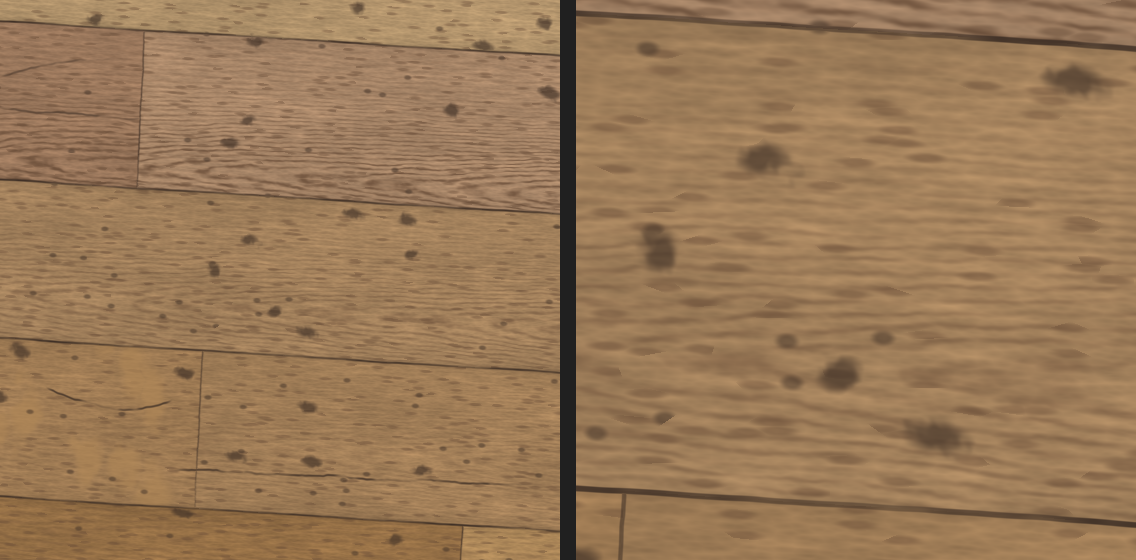
Left, the full canvas; right, a detail of the centre.
Give the GLSL for this texture, as a Shadertoy shader.

```glsl
// Worn oak floorboards: slightly tilted rows, butt joints, arched grain, knots and cracks.

const float ROW_HEIGHT = 0.283;
const vec3 SEAM_COLOR = vec3(0.25, 0.19, 0.15);
const vec3 GRAIN_COLOR = vec3(0.40, 0.29, 0.21);
const vec3 FILLER_COLOR = vec3(0.69, 0.53, 0.34);

// Per row, from the top: board tones either side of the joint.
const vec3 LEFT_TONE[5] = vec3[5](vec3(0.71, 0.59, 0.43), vec3(0.62, 0.48, 0.37),
    vec3(0.655, 0.52, 0.37), vec3(0.645, 0.50, 0.34), vec3(0.60, 0.45, 0.28));
const vec3 RIGHT_TONE[5] = vec3[5](vec3(0.71, 0.59, 0.43), vec3(0.675, 0.54, 0.42),
    vec3(0.655, 0.52, 0.37), vec3(0.645, 0.505, 0.35), vec3(0.70, 0.55, 0.36));
// Joint position, arch axis inside the row, and arch strength.
const float JOINT[5] = float[5](-1.0, 0.261, -1.0, 0.393, 0.873);
const float AXIS[5] = float[5](0.3, 0.88, 0.72, 0.6, 0.2);
const float ARCH[5] = float[5](0.15, 0.75, 0.42, 0.22, 0.25);

vec2 hash2(vec2 p) {
    return fract(sin(vec2(dot(p, vec2(127.1, 311.7)), dot(p, vec2(269.5, 183.3)))) * 43758.5);
}

// Cellular noise: x = distance to the nearest point, y = random value of that point.
vec2 cells(vec2 p) {
    vec2 base = floor(p), best = vec2(9.0, 0.0);
    for (int j = -1; j <= 1; j++)
    for (int i = -1; i <= 1; i++) {
        vec2 id = base + vec2(i, j);
        float d = length(id + hash2(id) - p);
        if (d < best.x) best = vec2(d, hash2(id + 41.3).x);
    }
    return best;
}

// Layered, rotated sines, about -1 to 1.
float waves(vec2 p) {
    float sum = 0.0, amp = 0.5;
    for (int i = 0; i < 5; i++) {
        sum += amp * sin(p.x + 1.4 * sin(p.y + float(i)));
        p = mat2(0.8, 0.6, -0.6, 0.8) * p * 1.75 + 2.3;
        amp *= 0.65;
    }
    return sum;
}

// Scattered soft spots; only the given share of cells carries one.
float spots(vec2 p, float share, float radius) {
    vec2 c = cells(p);
    return (1.0 - smoothstep(radius * 0.35, radius, c.x)) * step(c.y, share);
}

float stroke(float d, float width, float px) {
    return 1.0 - smoothstep(width - px, width + px, abs(d));
}

// A sagging, broken crack from a to b, tapered at its ends.
float crack(vec2 p, vec2 a, vec2 b, float sag, float px) {
    float t = (p.x - a.x) / (b.x - a.x);
    float s = clamp(t, 0.0, 1.0), taper = 4.0 * s * (1.0 - s);
    float y = mix(a.y, b.y, s) + sag * taper + 0.003 * waves(vec2(p.x * 32.0, a.y * 50.0));
    float broken = smoothstep(-0.5, 0.4, waves(vec2(p.x * 26.0, a.x * 40.0)));
    return stroke(p.y - y, 0.0018, px) * smoothstep(0.0, 0.25, taper) * (0.25 + 0.75 * broken);
}

// Nested arches opening along the board, flattening away from the axis.
float arches(vec2 q, float dy, vec2 seed) {
    float bend = 0.1 * (q.x + seed.x) * exp(-60.0 * dy * dy);
    float warp = 0.007 * waves(q * vec2(9.0, 28.0) + seed * 9.0)
               + 0.0025 * waves(q * vec2(45.0, 80.0) + seed * 5.0);
    float ring = 0.5 + 0.5 * sin(6.2832 * (sqrt(dy * dy + 0.0002) - bend + warp) / 0.0135);
    return ring * ring;
}

void mainImage(out vec4 fragColor, in vec2 fragCoord) {
    vec2 p = fragCoord / iResolution.xy;
    p.y = 1.0 - p.y;
    float px = 1.0 / min(iResolution.x, iResolution.y);

    // Board layout in tilted coordinates.
    vec2 q = vec2(p.x + 0.05 * p.y, p.y - 0.0615 * p.x);
    float v = (q.y - 0.038 + 0.0012 * waves(vec2(q.x * 14.0, 1.0))) / ROW_HEIGHT;
    float rowV = fract(v);
    int row = clamp(int(floor(v)) + 1, 0, 4);
    float joint = q.x - JOINT[row] + 0.001 * waves(vec2(q.y * 40.0, 3.0));
    float side = step(0.0, joint);
    vec2 seed = hash2(vec2(float(row) + 3.0, side));
    vec2 g = q + seed * 7.0;
    vec3 color = side > 0.5 ? RIGHT_TONE[row] : LEFT_TONE[row];

    // Broad mottling, fibres and short pores.
    color *= 1.0 + 0.05 * waves(g * vec2(7.0, 32.0)) + 0.03 * waves(g * vec2(45.0, 260.0));
    color *= 1.0 + 0.12 * (cells(g * vec2(24.0, 170.0)).x - 0.5);
    color *= 1.0 + 0.08 * (cells(g * vec2(90.0, 280.0)).x - 0.5);
    color = mix(color, GRAIN_COLOR, 0.4 * spots(g * vec2(32.0, 130.0), 0.22, 0.5));

    // Arched growth rings, broken up by the pores.
    float dy = (rowV - AXIS[row]) * ROW_HEIGHT;
    float ragged = 0.35 + 0.65 * smoothstep(0.75, 0.2, cells(g * vec2(30.0, 90.0)).x);
    float strength = ARCH[row] * (0.25 + 0.75 * exp(-90.0 * dy * dy));
    color = mix(color, GRAIN_COLOR, strength * ragged * arches(q, dy, seed));

    // Smooth filler patches on one board.
    float patched = row == 3 ? 1.0 - side : 0.0;
    vec2 patchPos = q * vec2(13.0, 8.0) + 0.25 * waves(q * 24.0);
    color = mix(color, FILLER_COLOR, 0.65 * patched * spots(patchPos, 0.45, 0.5));

    // Knots, dents and cracks.
    vec2 knotPos = q * vec2(7.0, 10.0) + 0.05 * waves(q * 60.0);
    float marks = 0.65 * spots(knotPos, 0.28, 0.14);
    marks = max(marks, 0.5 * spots(q * vec2(22.0, 34.0) + 5.0, 0.1, 0.2));
    marks = max(marks, 0.8 * crack(p, vec2(0.30, 0.838), vec2(0.97, 0.868), 0.0, px));
    marks = max(marks, 0.8 * crack(p, vec2(0.08, 0.69), vec2(0.31, 0.715), 0.025, px));
    marks = max(marks, 0.6 * crack(p, vec2(-0.05, 0.185), vec2(0.26, 0.21), 0.005, px));
    marks = max(marks, 0.5 * crack(p, vec2(0.0, 0.135), vec2(0.21, 0.105), -0.006, px));

    // Row seams and butt joints with uneven dirt.
    float seam = (rowV - step(0.5, rowV)) * ROW_HEIGHT;
    float dirt = 0.7 + 0.3 * waves(vec2(q.x * 22.0, q.y * 9.0));
    marks = max(marks, dirt * stroke(seam, 0.0017, px));
    marks = max(marks, 0.7 * dirt * stroke(joint, 0.0013, px));
    color *= 1.0 - 0.09 * exp(-abs(seam) * 130.0);
    fragColor = vec4(mix(color, SEAM_COLOR, clamp(marks, 0.0, 1.0)), 1.0);
}
```
